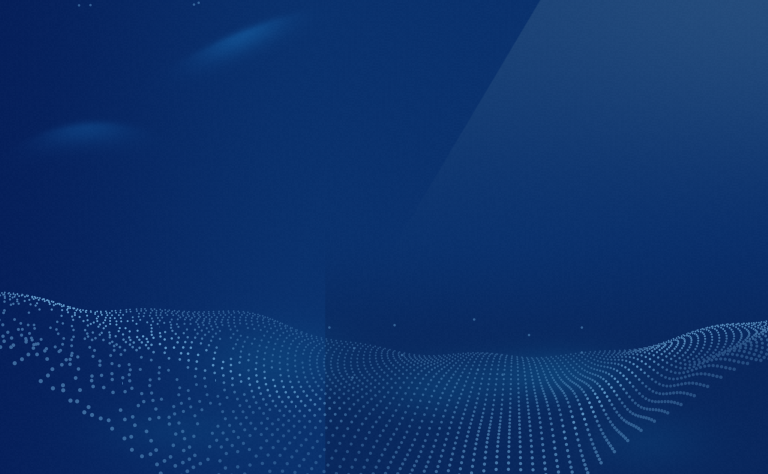
Give the GLSL for this background, as a Shadertoy shader.

```glsl
#define ROWS 34
#define SPECKS 16
#define FOCUS_X 0.67
#define FAR_GAP 0.0062
#define NEAR_GAP 0.0175
#define RIPPLE 0.014
#define GRAIN 0.012
#define DEEP_BLUE vec3(0.022, 0.120, 0.350)
#define MID_BLUE vec3(0.040, 0.195, 0.430)
#define PANEL_BLUE vec3(0.145, 0.300, 0.490)
#define GLOW_BLUE vec3(0.060, 0.310, 0.520)
#define DOT_BLUE vec3(0.420, 0.660, 0.840)

float hash(vec2 p) {
    return fract(sin(dot(p, vec2(127.1, 311.7))) * 43758.5453);
}

float bell(float x, float width) {
    x /= width;
    return exp(-x * x);
}

float glow(vec2 uv, vec2 center, vec2 size) {
    vec2 d = (uv - center) / size;
    return exp(-dot(d, d));
}

// Soft streak bent along a parabola, sharper on its upper side
float wisp(vec2 uv, vec2 center, float halfLength, float slope, float bend) {
    float x = uv.x - center.x;
    float y = uv.y - center.y - slope * x + bend * x * x;
    return bell(x, halfLength) * bell(y, y > 0.0 ? 0.012 : 0.035);
}

// Height of the dotted sheet: depth 0 is the far rim, 1 the near rim
float sheetHeight(float x, float depth) {
    float offset = x - FOCUS_X;
    float rim = 0.25 + 0.3 * offset * offset + 0.052 * bell(x - 0.30, 0.13)
              + 0.045 * smoothstep(0.75, 1.0, x);
    float near = -0.06 + 0.32 * (1.0 - smoothstep(-0.05, 0.30, x))
               + 0.30 * smoothstep(0.66, 1.02, x);
    float wave = RIPPLE * sin(22.0 * x + 7.0 * depth) * sin(3.14159 * depth)
               + 0.005 * sin(43.0 * x - 9.0 * depth);
    return mix(rim, near, pow(depth, 1.5)) + wave;
}

float disc(vec2 d, float radius, float pixel) {
    float edge = max(pixel, 0.0008);
    return 1.0 - smoothstep(radius - edge * 0.5, radius + edge, length(d));
}

vec3 backdrop(vec2 uv) {
    vec3 color = mix(DEEP_BLUE, MID_BLUE, smoothstep(-0.08, 0.43, uv.x));
    color = mix(color, DEEP_BLUE, 0.30 * smoothstep(0.6, 1.0, uv.x) * (1.0 - uv.y));

    // Dark block in the lower right with a hard left side
    float block = smoothstep(0.4225, 0.4245, uv.x) * (1.0 - smoothstep(0.22, 0.52, uv.y));
    color = mix(color, vec3(0.033, 0.145, 0.350), 0.75 * block);

    // Slanted pale panel fading downwards
    float side = uv.x - 0.703 + 0.366 * (1.0 - uv.y);
    float panel = smoothstep(-0.001, 0.002, side) * smoothstep(0.42, 1.05, uv.y);
    color = mix(color, PANEL_BLUE, panel * mix(0.68, 1.0, smoothstep(0.6, 1.0, uv.x)));

    // Drifting wisps
    float wisps = wisp(uv, vec2(0.315, 0.925), 0.055, 0.65, 1.6)
                + 0.8 * wisp(uv, vec2(0.110, 0.730), 0.055, 0.15, 4.0);
    color += vec3(0.025, 0.105, 0.125) * wisps;

    // Light pooled under the sheet
    float pool = 0.45 * glow(uv, vec2(0.36, 0.24), vec2(0.09, 0.07))
               + 0.60 * glow(uv, vec2(0.72, 0.21), vec2(0.09, 0.05))
               + 0.40 * glow(uv, vec2(0.57, 0.18), vec2(0.08, 0.06))
               + 0.25 * glow(uv, vec2(0.24, 0.09), vec2(0.10, 0.05))
               + 0.25 * glow(uv, vec2(0.84, 0.07), vec2(0.08, 0.06));
    return mix(color, GLOW_BLUE, pool);
}

float dottedSheet(vec2 uv, float aspect, float pixel) {
    float light = 0.0;
    float leftSide = 1.0 - smoothstep(0.08, 0.42, uv.x);
    for (int i = 0; i < ROWS; i++) {
        float depth = (float(i) + 0.5) / float(ROWS);
        float gap = mix(FAR_GAP, NEAR_GAP, depth);
        float column = floor((uv.x - FOCUS_X) / gap);
        vec2 id = vec2(column, float(i));
        float jitter = (hash(id) - 0.5) * 0.5 * leftSide;
        float x = FOCUS_X + (column + 0.5 + jitter) * gap;
        vec2 center = vec2(x, sheetHeight(x, depth));

        // Folds gather light on both flanks
        float fold = bell(center.y - 0.42 + 0.66 * x, 0.035) * (1.0 - smoothstep(0.35, 0.5, x))
                   + bell(center.y - 0.325 + 3.4 * (1.0 - x) * (1.0 - x), 0.035)
                   * smoothstep(0.70, 0.78, x);
        float middle = bell(x - FOCUS_X, 0.14);
        float shine = 0.28 + 0.40 * middle * depth + 0.25 * leftSide + 0.45 * fold;
        float kept = step(0.62 * leftSide * smoothstep(0.0, 0.3, depth), hash(id + 51.0));
        float radius = mix(0.0011, 0.0031, depth) + 0.0008 * leftSide * depth;
        float dotLight = disc((uv - center) * vec2(aspect, 1.0), radius, pixel);
        light = max(light, dotLight * kept * min(shine, 0.95));
    }
    return light;
}

// Stray specks: most hover above the sheet, some sit at the top left
float specks(vec2 uv, float aspect, float pixel) {
    float light = 0.0;
    for (int i = 0; i < SPECKS; i++) {
        vec2 seed = vec2(float(i), 7.0);
        vec2 r = vec2(hash(seed), hash(seed + 19.0));
        vec2 center = i % 4 == 0 ? vec2(0.06 + 0.2 * r.x, 0.985 + 0.01 * r.y)
                                 : vec2(0.3 + 0.55 * r.x, 0.2 + 0.15 * r.y);
        light += 0.45 * disc((uv - center) * vec2(aspect, 1.0), 0.002, pixel);
    }
    return min(light, 1.0);
}

void mainImage(out vec4 fragColor, in vec2 fragCoord) {
    vec2 uv = fragCoord / iResolution.xy;
    float aspect = iResolution.x / iResolution.y;
    float pixel = 1.0 / iResolution.y;

    vec3 color = backdrop(uv);
    color += GRAIN * (hash(floor(uv * vec2(512.0, 316.0))) - 0.5);
    float light = max(dottedSheet(uv, aspect, pixel), specks(uv, aspect, pixel));
    fragColor = vec4(mix(color, DOT_BLUE, light), 1.0);
}
```
